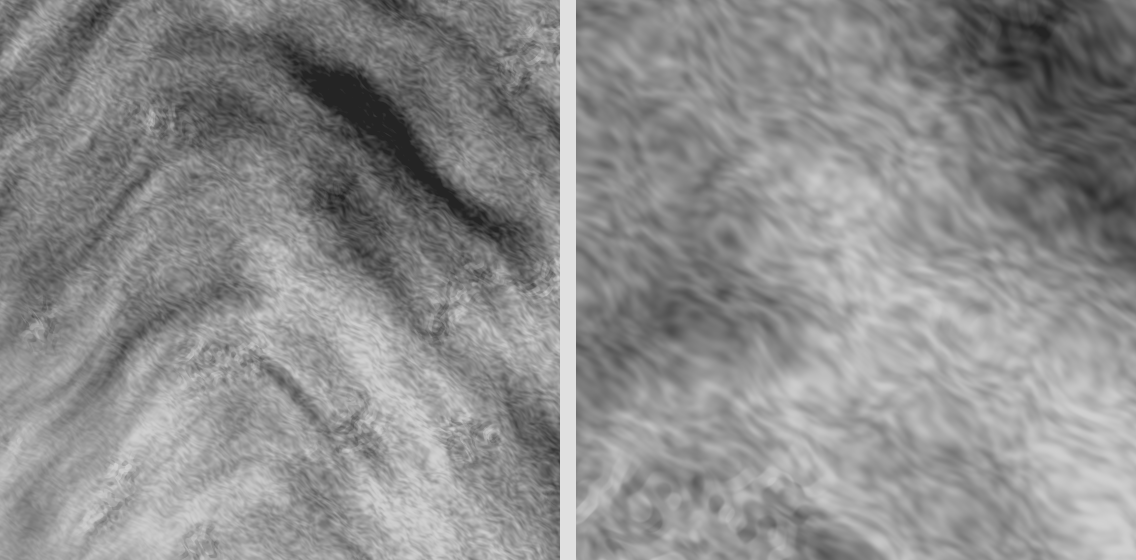
Left: the whole. Right: its middle third, enlarged.
Reproduce this texture procedurally as a WebGL 2 fragment shader.

```glsl
#version 300 es
precision highp float;
// Grey weathered rock relief: soft chevron folds under a fine embossed grain.

#define TOP_TONE 0.45
#define BOTTOM_TONE 0.665
#define FOLD_DEPTH 0.29
#define CREASE_DEPTH 0.34
#define MOTTLE_DEPTH 0.17
#define GRAIN_DEPTH 0.16
#define CRUST_DEPTH 0.09
#define FOLD_SCALE vec2(2.3, 5.2)
#define MOTTLE_SCALE vec2(9.0, 17.0)
#define GRAIN_SCALE vec2(62.0, 122.0)
#define GRAIN_ANGLE -0.6

uniform vec2 u_resolution;
out vec4 fragColor;

uint scramble(uint n) {
    n = n * 747796405u + 2891336453u;
    n = ((n >> ((n >> 28u) + 4u)) ^ n) * 277803737u;
    return (n >> 22u) ^ n;
}

vec2 gradientAt(vec2 cell) {
    ivec2 c = ivec2(cell);
    uint h = scramble(uint(c.x) + scramble(uint(c.y)));
    float angle = float(h & 65535u) / 65536.0 * 6.28318;
    return vec2(cos(angle), sin(angle));
}

float gradientNoise(vec2 p) {
    vec2 cell = floor(p), f = p - cell;
    vec2 w = f * f * f * (f * (f * 6.0 - 15.0) + 10.0);
    vec2 e = vec2(1.0, 0.0);
    float a = dot(gradientAt(cell), f);
    float b = dot(gradientAt(cell + e.xy), f - e.xy);
    float c = dot(gradientAt(cell + e.yx), f - e.yx);
    float d = dot(gradientAt(cell + e.xx), f - e.xx);
    return mix(mix(a, b, w.x), mix(c, d, w.x), w.y);
}

float fbm(vec2 p) {
    float sum = 0.0, weight = 1.0;
    for (int i = 0; i < 4; i++) {
        sum += weight * gradientNoise(p);
        p = mat2(1.6, 1.2, -1.2, 1.6) * p + 17.3;
        weight *= 0.5;
    }
    return sum;
}

// Bends space so that streaks climb on the left and fall on the right.
vec2 foldSpace(vec2 p) {
    float side = p.x - mix(0.48, 0.34, p.y);
    float slope = mix(0.85, mix(1.25, 0.4, p.y), smoothstep(-0.2, 0.2, side));
    return vec2(p.x, p.y + slope * sqrt(side * side + 0.006));
}

// Height in soft steps, for the flaky patches.
float terraces(vec2 p) {
    float h = 3.0 * gradientNoise(p) + gradientNoise(p * 2.3 + 9.0);
    return floor(h) + smoothstep(0.3, 0.7, fract(h));
}

void main() {
    vec2 p = gl_FragCoord.xy / min(u_resolution.x, u_resolution.y);
    vec2 wobble = vec2(gradientNoise(p * 5.0 + 31.0), gradientNoise(p * 5.0 + 57.0));
    vec2 flow = foldSpace(p + 0.05 * wobble);

    // Broad light, folds and dark creases
    float tone = mix(BOTTOM_TONE, TOP_TONE, smoothstep(0.1, 0.85, p.y));
    float fold = gradientNoise(flow * FOLD_SCALE + 4.0);
    fold += 0.5 * gradientNoise(flow * FOLD_SCALE * 2.1 + 23.0);
    tone += FOLD_DEPTH * fold;
    float crease = gradientNoise(flow * FOLD_SCALE * vec2(1.1, 1.3) + 71.0);
    tone -= CREASE_DEPTH * smoothstep(0.08, 0.6, crease) * mix(0.6, 1.2, p.x);

    // Medium mottling along the folds
    tone += MOTTLE_DEPTH * fbm(flow * MOTTLE_SCALE + 12.0);

    // Fine slanted ridges, weaker on the smooth lower left
    float ca = cos(GRAIN_ANGLE), sa = sin(GRAIN_ANGLE);
    vec2 g = vec2(dot(p, vec2(ca, sa)), dot(p, vec2(-sa, ca)));
    g += 0.012 * vec2(gradientNoise(p * 22.0), gradientNoise(p * 22.0 + 40.0));
    float grain = gradientNoise(g * GRAIN_SCALE);
    grain += 0.5 * gradientNoise(g * GRAIN_SCALE * 1.7 + 8.0);
    float rough = mix(0.45, 1.0, smoothstep(0.25, 0.85, p.x + p.y + 0.4 * wobble.x));
    tone += GRAIN_DEPTH * rough * grain;

    // Flaky patches lit from the upper left
    float patchMask = smoothstep(0.2, 0.5, gradientNoise(p * 7.0 + 90.0) + 0.15 * p.x);
    vec2 lit = vec2(-0.003, 0.003);
    float crust = terraces((p - lit) * 34.0) - terraces((p + lit) * 34.0);
    tone += CRUST_DEPTH * patchMask * clamp(crust, -1.5, 1.5);

    // Soft limits at both ends of the grey range
    tone = mix(tone, 0.74, 0.55 * smoothstep(0.7, 0.95, tone));
    fragColor = vec4(vec3(clamp(tone, 0.14, 0.86)), 1.0);
}
```
